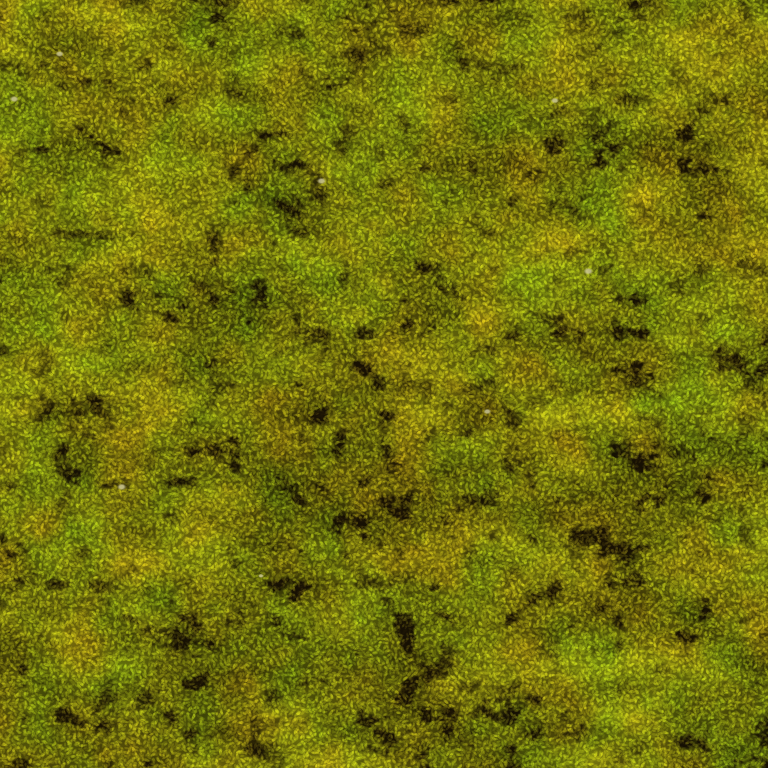
Give the GLSL for this texture, as a WebGL 1 fragment shader.

```glsl
precision highp float;
uniform vec2 u_resolution;

const vec3 SHADE = vec3(0.20, 0.19, 0.02);
const vec3 SUNLIT = vec3(0.67, 0.69, 0.08);
const vec3 EARTH = vec3(0.30, 0.22, 0.06);
const vec3 PALE = vec3(0.80, 0.78, 0.58);

vec3 hash3(vec2 p) {
  vec3 q = fract(p.xyx * vec3(0.1031, 0.1030, 0.0973));
  q += dot(q, q.yzx + 33.33);
  return fract((q.xxy + q.yzz) * q.zyx);
}

float valueNoise(vec2 p) {
  vec2 cell = floor(p);
  vec2 f = fract(p);
  f = f * f * (3.0 - 2.0 * f);
  float low = mix(hash3(cell).x, hash3(cell + vec2(1.0, 0.0)).x, f.x);
  float high = mix(hash3(cell + vec2(0.0, 1.0)).x, hash3(cell + 1.0).x, f.x);
  return mix(low, high, f.y);
}

float fbm(vec2 p) {
  float sum = 0.0;
  float weight = 0.53;
  for (int octave = 0; octave < 4; octave++) {
    sum += weight * valueNoise(p);
    p = mat2(1.6, 1.2, -1.2, 1.6) * p + 17.3;
    weight *= 0.5;
  }
  return sum;
}

// Brightest of the small, randomly turned leaflets covering a point
float leaflets(vec2 p, vec2 halfSize) {
  vec2 cell = floor(p);
  float brightest = 0.0;
  for (int y = -1; y <= 1; y++) {
    for (int x = -1; x <= 1; x++) {
      vec2 id = cell + vec2(float(x), float(y));
      vec3 rnd = hash3(id);
      vec2 turn = hash3(id + 71.7).xy;
      float angle = turn.x * 6.2832;
      float c = cos(angle);
      float s = sin(angle);
      vec2 local = mat2(c, -s, s, c) * (p - id - rnd.xy);
      float cover = 1.0 - smoothstep(0.4, 1.15, length(local / halfSize));
      brightest = max(brightest, cover * mix(0.4, 1.0, rnd.z));
    }
  }
  return brightest;
}

// Rare pale grains, one at most per grid cell
float specks(vec2 p, float share) {
  vec2 cell = floor(p);
  vec3 rnd = hash3(cell + 133.0);
  vec2 offset = fract(p) - mix(vec2(0.15), vec2(0.85), rnd.xy);
  float radius = mix(0.025, 0.05, hash3(cell + 9.0).x);
  float grain = 1.0 - smoothstep(0.4, 1.2, length(offset * vec2(0.8, 1.1)) / radius);
  return grain * step(1.0 - share, rnd.z);
}

void main() {
  vec2 uv = gl_FragCoord.xy / u_resolution.y;

  // Cushions, their light from above, and the gaps between them
  float cushion = fbm(uv * vec2(11.0, 15.0) + 3.0);
  vec2 tuftPos = uv * vec2(24.0, 31.0) + 40.0;
  float relief = fbm(tuftPos) - fbm(tuftPos + vec2(0.1, 0.4));
  float hollow = smoothstep(0.57, 0.80, fbm(uv * vec2(36.0, 46.0) + 90.0));
  hollow *= mix(1.3, 0.5, smoothstep(0.35, 0.65, cushion));

  // Leaf canopy at two sizes
  float coarse = leaflets(uv * 145.0, vec2(0.72, 0.36));
  float fine = leaflets(uv * 205.0 + 51.0, vec2(0.70, 0.38));
  float canopy = mix(fine, coarse, 0.55);

  float tone = 0.505 + 0.42 * (canopy - 0.4);
  tone += 0.34 * (cushion - 0.5) + 0.22 * relief - 0.24 * hollow;
  float light = clamp((tone - 0.19) / 0.5, -0.28, 1.25);
  vec3 color = mix(SHADE, SUNLIT, light);

  // Green to yellow drift, with bare earth showing in the gaps
  float warmth = fbm(uv * 19.0 + 150.0) - 0.5;
  color *= vec3(1.0 + 0.35 * warmth, 1.0 - 0.08 * warmth, 1.0);
  color = mix(color, EARTH * (0.4 + 0.9 * canopy), 0.35 * clamp(hollow, 0.0, 1.0));

  color = mix(color, PALE, 0.85 * specks(uv * 10.0, 0.08));
  gl_FragColor = vec4(clamp(color, 0.0, 1.0), 1.0);
}
```
